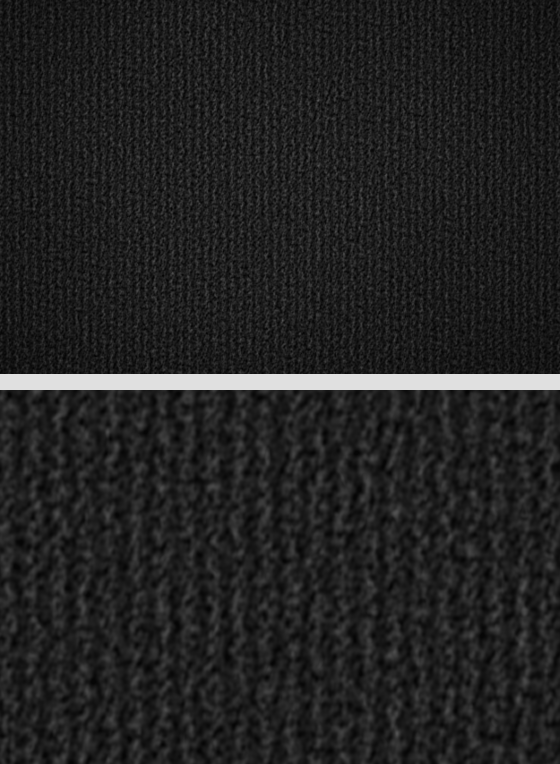
Top: the whole. Bottom: its middle third, enlarged.
Reproduce this texture procedurally as a WebGL 1 fragment shader.

```glsl
precision highp float;
uniform vec2 u_resolution;

vec2 gradientAt(vec2 cell) {
  float h = fract(sin(dot(cell, vec2(127.1, 311.7))) * 43758.55);
  float angle = 6.2832 * h;
  return vec2(cos(angle), sin(angle));
}

float gradientNoise(vec2 p) {
  vec2 i = floor(p);
  vec2 f = p - i;
  vec2 u = f * f * f * (f * (f * 6.0 - 15.0) + 10.0);
  float a = dot(gradientAt(i), f);
  float b = dot(gradientAt(i + vec2(1.0, 0.0)), f - vec2(1.0, 0.0));
  float c = dot(gradientAt(i + vec2(0.0, 1.0)), f - vec2(0.0, 1.0));
  float d = dot(gradientAt(i + 1.0), f - 1.0);
  return mix(mix(a, b, u.x), mix(c, d, u.x), u.y);
}

// Height of the vertical cords: 0 in the grooves, 1 on the ridges
float cordHeight(vec2 p) {
  float wobble = 0.22 * gradientNoise(p * vec2(20.0, 45.0))
               + 0.30 * gradientNoise(p * vec2(44.0, 75.0) + 31.0);
  return 0.5 + 0.5 * cos(6.2832 * (p.x * 43.5 + wobble));
}

// Short slanted fibres with a finer grain on top
float fibreGrain(vec2 p) {
  vec2 slanted = vec2(p.x - 0.35 * p.y, p.y + 0.2 * p.x);
  return 0.125 * gradientNoise(slanted * vec2(135.0, 92.0) + 7.3)
       + 0.075 * gradientNoise(p * vec2(185.0, 165.0) + 53.7);
}

void main() {
  vec2 uv = gl_FragCoord.xy / u_resolution;
  vec2 p = gl_FragCoord.xy / u_resolution.y;

  // Cords, worn unevenly along their length
  float ridge = cordHeight(p);
  float wear = 1.0 + 0.8 * gradientNoise(p * vec2(40.0, 14.0) + 17.0);
  float shade = 0.112 + 0.062 * wear * (ridge - 0.5);

  // Fibres stand out most on the ridges
  shade += fibreGrain(p) * (0.7 + 0.6 * ridge);

  // Sparse bright flecks
  float fleck = gradientNoise(p * vec2(105.0, 80.0) + 91.0);
  shade += 0.07 * smoothstep(0.28, 0.62, fleck) * (0.3 + 0.7 * ridge);

  // Broad light in the middle, fading to the corners
  vec2 fromCentre = (uv - vec2(0.48, 0.54)) * vec2(1.9, 1.7);
  float light = 1.13 - 0.27 * dot(fromCentre, fromCentre);
  light += 0.08 * gradientNoise(p * 3.0 + 5.0);

  gl_FragColor = vec4(vec3(max(shade * light, 0.025)), 1.0);
}
```
